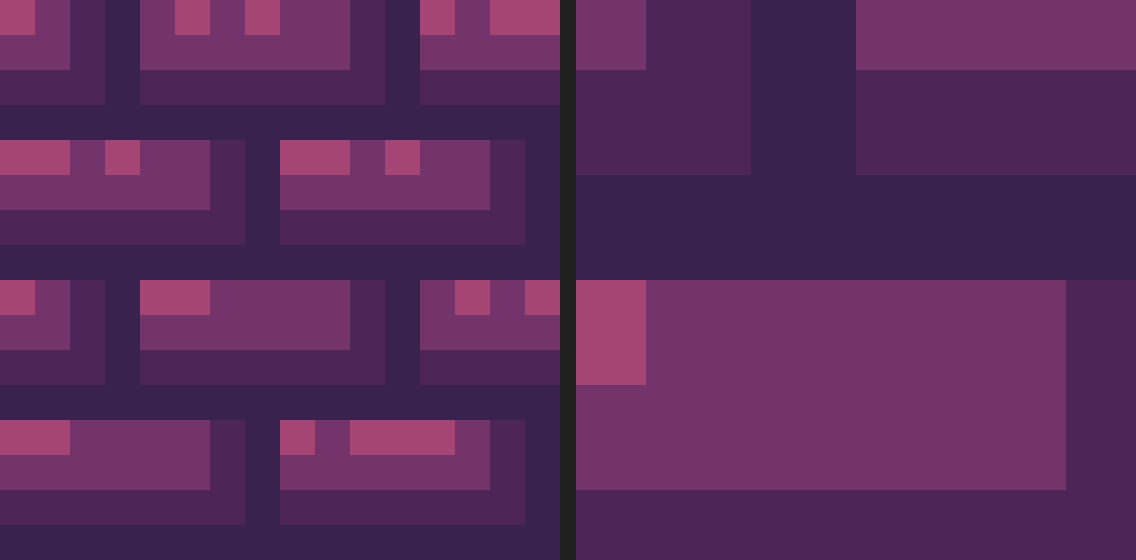
Left: the whole. Right: its middle third, enlarged.
This texture is drawn by a WebGL 1 fragment shader. Its source:

```glsl
precision highp float;
// Seamless blocky brick wall: staggered purple bricks with shaded edges and worn pink highlights.

uniform vec2 u_resolution;

const vec3 MORTAR    = vec3(0.227, 0.133, 0.304);
const vec3 SHADOW    = vec3(0.306, 0.147, 0.340);
const vec3 FACE      = vec3(0.453, 0.200, 0.420);
const vec3 HIGHLIGHT = vec3(0.643, 0.270, 0.450);

const float BRICKS  = 2.0;               // bricks across the tile
const float COURSES = 4.0;               // courses down the tile
const vec2 PITCH  = vec2(8.0, 4.0);      // brick plus joint, in blocks
const vec2 BODY   = vec2(7.0, 3.0);      // brick without its joint
const vec2 LIT    = vec2(6.0, 2.0);      // face without its shaded edges
const float RIM   = 1.0;                 // height of the highlight
const float GAP   = 1.0;                 // break between highlight streaks
const float STAGGER = 4.0;               // shift of every other course

// Whole-number index wrapped to 0 .. n-1.
float wrapIndex(float i, float n) {
  return floor(mod(i + 0.5, n));
}

float same(float a, float b) {
  return 1.0 - step(0.5, abs(a - b));
}

// Smoothed coverage of the span from a to b; px is the pixel size.
float span(float x, float a, float b, float px) {
  return clamp((x - a) / px + 0.5, 0.0, 1.0) - clamp((x - b) / px + 0.5, 0.0, 1.0);
}

float box(vec2 p, vec2 size, vec2 px) {
  return span(p.x, 0.0, size.x, px.x) * span(p.y, 0.0, size.y, px.y);
}

// Two worn streaks whose ends vary with the brick number.
float streaks(float x, float brick, float px) {
  float start = same(wrapIndex(brick, 5.0), 0.0);
  float firstEnd = 2.0 - same(wrapIndex(brick, 6.0), 1.0);
  float evenEnd = 4.0 - step(3.5, brick);
  float oddEnd = 5.0 - same(brick, 3.0);
  float lastEnd = mix(evenEnd, oddEnd, wrapIndex(brick, 2.0));
  return span(x, start, firstEnd, px) + span(x, firstEnd + GAP, lastEnd, px);
}

void main() {
  // Block coordinates, measured down from the top left.
  vec2 blocks = PITCH * vec2(BRICKS, COURSES);
  vec2 px = blocks / u_resolution;
  vec2 p = gl_FragCoord.xy * px;
  p.y = blocks.y - p.y;

  // Split at the middle of each joint so brick edges stay inside their cell.
  vec2 joint = 0.5 * (PITCH - BODY);
  p += joint;
  float course = wrapIndex(floor(p.y / PITCH.y), COURSES);
  p.x -= STAGGER * (1.0 - wrapIndex(course, 2.0));
  float column = wrapIndex(floor(p.x / PITCH.x), BRICKS);
  vec2 q = mod(p, PITCH) - joint;

  // Layers from the joint up to the highlight.
  float brick = course * BRICKS + column;
  float worn = streaks(q.x, brick, px.x) * span(q.y, 0.0, RIM, px.y);
  vec3 color = mix(MORTAR, SHADOW, box(q, BODY, px));
  color = mix(color, FACE, box(q, LIT, px));
  color = mix(color, HIGHLIGHT, worn);
  gl_FragColor = vec4(color, 1.0);
}
```
